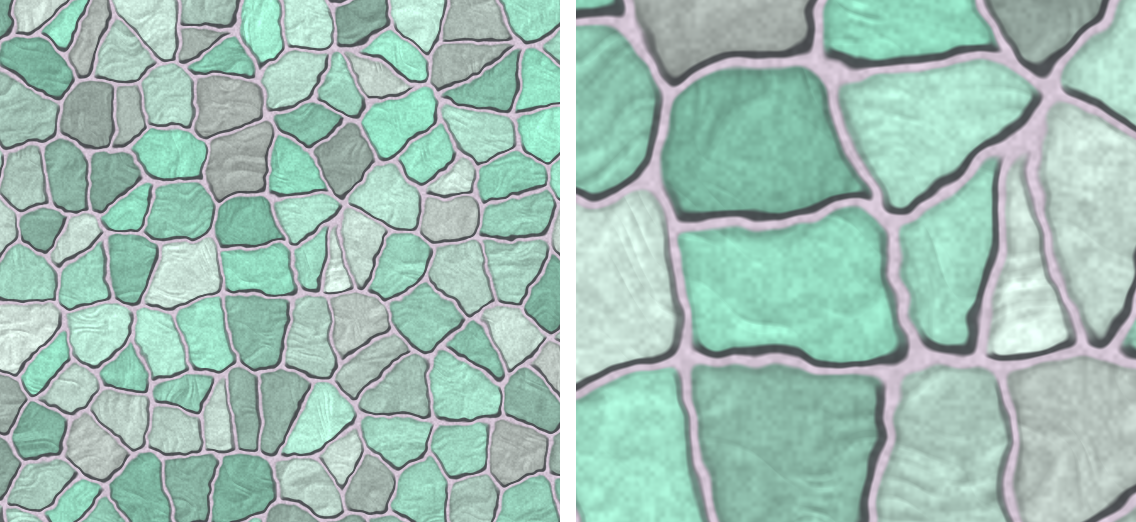
Left, the full canvas; right, a detail of the centre.
Write a Shadertoy shader that draws this texture.

```glsl
// Irregular flagstone paving: mint, sage and grey slabs set in lilac mortar.
// A jittered Voronoi diagram gives the slabs; its soft edge distance and edge
// direction place the joints and shadows, and chiselled noise lights the faces.

const float STONES_ACROSS = 10.3;
const float JOINT_HALF_WIDTH = 0.036;
const float SHADOW_WIDTH = 0.036;
const vec3 MORTAR = vec3(0.83, 0.775, 0.835);
const vec3 SHADOW = vec3(0.27, 0.28, 0.295);

// Two random values per point, without sine
vec2 hash2(vec2 p) {
    vec3 q = fract(p.xyx * vec3(0.1031, 0.1030, 0.0973));
    q += dot(q, q.yzx + 33.33);
    return fract((q.xx + q.yz) * q.zy);
}

float noise(vec2 p) {
    vec2 i = floor(p), f = fract(p);
    vec2 u = f * f * (3.0 - 2.0 * f);
    float low = mix(hash2(i).x, hash2(i + vec2(1, 0)).x, u.x);
    float high = mix(hash2(i + vec2(0, 1)).x, hash2(i + vec2(1, 1)).x, u.x);
    return mix(low, high, u.y);
}

vec2 wobble(vec2 p, float frequency, float amount) {
    p *= frequency;
    return amount * (vec2(noise(p + 17.3), noise(p + 91.7)) - 0.5);
}

vec2 stoneCentre(vec2 cell) {
    return cell + 0.02 + 0.96 * hash2(cell + 41.0);
}

// Cell that owns the point
vec2 nearestStone(vec2 p) {
    vec2 best = floor(p);
    float bestDist = 1e3;
    for (int y = -2; y <= 2; y++)
    for (int x = -2; x <= 2; x++) {
        vec2 cell = floor(p) + vec2(x, y);
        vec2 d = stoneCentre(cell) - p;
        if (dot(d, d) < bestDist) { bestDist = dot(d, d); best = cell; }
    }
    return best;
}

// xy: outward direction of the closest edge, z: soft distance to it
vec3 stoneEdge(vec2 p, vec2 owner, float sharpness) {
    vec2 centre = stoneCentre(owner);
    vec2 direction = vec2(0.0);
    float total = 1e-12;
    for (int y = -2; y <= 2; y++)
    for (int x = -2; x <= 2; x++) {
        if (x == 0 && y == 0) continue;
        vec2 other = stoneCentre(owner + vec2(x, y));
        vec2 outward = normalize(other - centre);
        float weight = exp(-sharpness * dot(0.5 * (centre + other) - p, outward));
        direction += weight * outward;
        total += weight;
    }
    return vec3(direction / total, -log(total) / sharpness);
}

// Chiselled height: broad facets, slanted ridges and fine pitting
float relief(vec2 p, float angle) {
    float c = cos(angle), s = sin(angle);
    vec2 q = mat2(c, s, -s, c) * p;
    q += wobble(p, 2.5, 0.45);
    float facets = abs(noise(q * vec2(1.2, 2.4)) - 0.5);
    float ridges = abs(noise(q * vec2(2.5, 7.0) + 31.0) - 0.5);
    return 0.20 * facets + 0.075 * ridges + 0.022 * noise(q * vec2(8.0, 15.0));
}

// Lightness and tint vary independently from slab to slab
vec3 stoneColour(vec2 cell) {
    vec2 r = hash2(cell + 173.0);
    float green = mix(0.64, 0.93, r.x);
    float tint = clamp(r.y + 0.25 * (r.x - 0.5), 0.0, 1.0);
    return green * vec3(mix(0.95, 0.66, tint), 1.0, mix(0.975, 0.875, tint));
}

void mainImage(out vec4 fragColor, in vec2 fragCoord) {
    vec2 uv = fragCoord / iResolution.x;
    vec2 p = uv * STONES_ACROSS + 20.0;
    float soft = max(STONES_ACROSS / iResolution.x, 0.016);

    // Slab layout with slightly ragged edges
    vec2 warped = p + wobble(p, 2.6, 0.12) + wobble(p, 8.0, 0.05);
    vec2 cell = nearestStone(warped);
    vec3 edge = stoneEdge(warped, cell, 32.0);

    // Slab face lit from the upper left
    vec2 id = hash2(cell + 307.0);
    vec2 local = p + 13.0 * id;
    float angle = mix(-0.3, 1.4, id.x);
    vec2 toLight = 0.025 * vec2(-0.6, 0.8);
    float slope = relief(local - toLight, angle) - relief(local + toLight, angle);
    vec3 colour = stoneColour(cell);
    colour *= 1.0 + clamp(4.5 * slope, -0.13, 0.11);
    colour *= 0.97 + 0.06 * noise(local * 1.5);

    // Mortar joint, with a shadow under the lower edge of each slab
    float joint = 1.0 - smoothstep(-soft, soft, edge.z - JOINT_HALF_WIDTH);
    float facing = smoothstep(-0.35, 0.7, dot(edge.xy, vec2(0.34, -0.94)));
    float offset = abs(edge.z - JOINT_HALF_WIDTH - 0.25 * SHADOW_WIDTH);
    float line = 1.0 - smoothstep(0.3 * SHADOW_WIDTH, 0.6 * SHADOW_WIDTH + soft, offset);
    float contact = 1.0 - smoothstep(0.0, 0.10, edge.z - JOINT_HALF_WIDTH);
    colour *= 1.0 - 0.12 * contact;
    colour = mix(colour, MORTAR, joint);
    colour = mix(colour, SHADOW, line * mix(0.10, 0.92, facing));

    // Sandy grain over everything
    float grain = noise(uv * 330.0) + 0.6 * noise(uv * 170.0 + 57.0) - 0.8;
    colour *= 1.0 + 0.11 * grain;
    fragColor = vec4(clamp(colour, 0.0, 1.0), 1.0);
}
```
